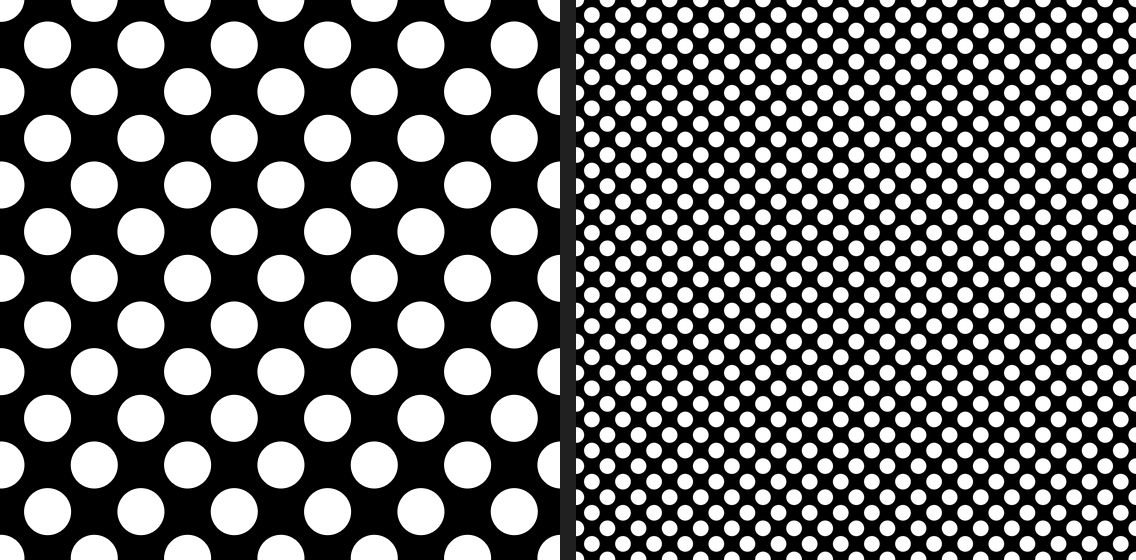
Left, the tile; right, the same tile 3 across and 3 down.
This pattern is drawn by a three.js fragment shader. Its source:

```glsl
varying vec2 vUv;

#define REPEATS 6.0
#define DOT_RADIUS 0.252
#define LATTICE_SHIFT vec2(0.010, 0.018)
#define GROUND_COLOR vec3(0.0)
#define DOT_COLOR vec3(1.0)

// Distance to the nearest point of a unit square lattice
float latticeDistance(vec2 p) {
  return length(fract(p + 0.5) - 0.5);
}

void main() {
  vec2 cell = vUv * REPEATS - LATTICE_SHIFT;

  // Two lattices, half a cell apart, form the staggered rows
  float toCenter = min(latticeDistance(cell), latticeDistance(cell + 0.5));

  // Edge softened over one pixel, measured on the unwrapped coordinate
  float pixel = max(fwidth(cell.x), fwidth(cell.y));
  float coverage = clamp((DOT_RADIUS - toCenter) / pixel + 0.5, 0.0, 1.0);

  gl_FragColor = vec4(mix(GROUND_COLOR, DOT_COLOR, coverage), 1.0);
}
```
